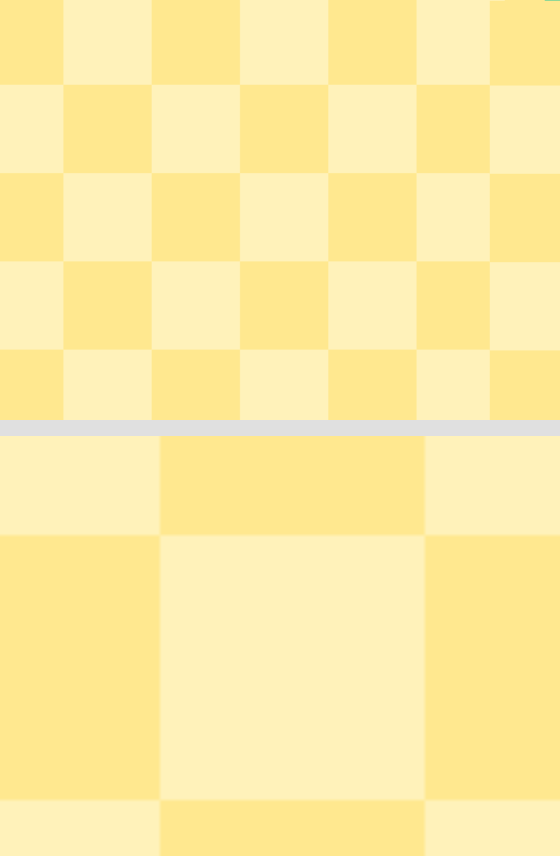
Top, the full canvas; bottom, a detail of the centre.
Reproduce this pattern procedurally as a Shadertoy shader.

```glsl
// Lengths are fractions of the canvas height
const vec3 DEEP_YELLOW = vec3(1.0, 0.91, 0.56);
const vec3 PALE_YELLOW = vec3(1.0, 0.949, 0.729);
const vec3 TEAL = vec3(0.25, 0.80, 0.60);
const float CELL = 0.2102;                      // side of one square
const vec2 GRID_ORIGIN = vec2(0.151, 0.1675);   // first full corner
const float EDGE_BLUR = 0.0015;                 // half width of soft borders
const vec2 PATCH_SHIFT = vec2(0.0364, 0.0018);  // slip of the right-hand sheet
const float SEAM_X = GRID_ORIGIN.x + 5.0 * CELL - PATCH_SHIFT.x;
const float TEAL_START_X = 1.297;

// Alternates between +1 and -1 per cell, easing through 0 at borders
vec2 softSquareWave(vec2 cell, float blur) {
    vec2 f = fract(cell);
    vec2 borderDistance = min(f, 1.0 - f);
    vec2 side = 1.0 - 2.0 * mod(floor(cell), 2.0);
    return side * clamp(borderDistance / blur, 0.0, 1.0);
}

vec3 checker(vec2 p, float blur) {
    vec2 wave = softSquareWave((p - GRID_ORIGIN) / CELL, blur / CELL);
    return mix(PALE_YELLOW, DEEP_YELLOW, 0.5 + 0.5 * wave.x * wave.y);
}

// Antialiased step centred on the edge
float coverage(float edge, float x, float pixel) {
    return clamp((x - edge) / pixel + 0.5, 0.0, 1.0);
}

void mainImage(out vec4 fragColor, in vec2 fragCoord) {
    float pixel = 1.0 / iResolution.y;
    vec2 p = fragCoord * pixel;
    float blur = max(EDGE_BLUR, 0.5 * pixel);

    // Base sheet with a teal sliver in its top right corner
    vec3 base = checker(p, blur);
    float sliver = coverage(TEAL_START_X, p.x, pixel)
                 * coverage(1.0 - PATCH_SHIFT.y, p.y, pixel);
    base = mix(base, TEAL, sliver);

    // Slipped sheet right of the seam, leaving the top edge uncovered
    vec3 slipped = checker(p + PATCH_SHIFT, blur);
    float patchMask = coverage(SEAM_X, p.x, pixel)
                    * coverage(p.y, 1.0 - PATCH_SHIFT.y, pixel);

    fragColor = vec4(mix(base, slipped, patchMask), 1.0);
}
```
